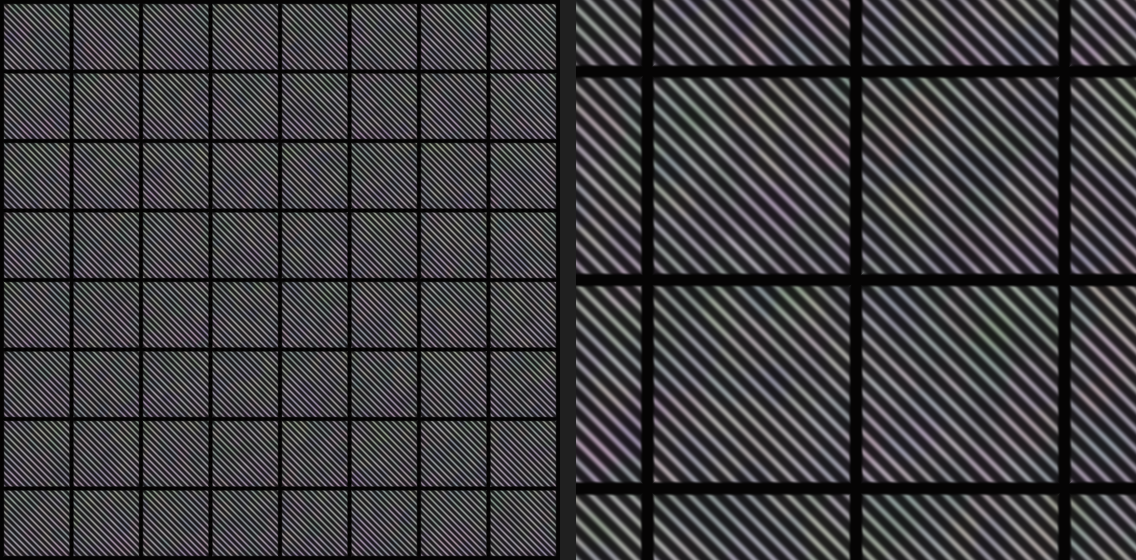
Left, the full canvas; right, a detail of the centre.
Reproduce this pattern procedurally as a WebGL 2 fragment shader.

```glsl
#version 300 es
precision highp float;
// Dark woven panel: an 8 by 8 grid of square tiles parted by thin black lines.
// Fine falling diagonals come from a shaped cosine; cellular noise and layered
// sines give the threads a faint green and violet cast.

uniform vec2 u_resolution;
out vec4 fragColor;

const float TAU = 6.2831853;
const float TILE_PITCH = 0.1241;
const float LINE_HALF_WIDTH = 0.0037;
const float STRIPES = 256.0 / 3.0;
const float STRIPE_PHASE = 0.04;
const float TINT_CELLS = 56.0;

const vec3 LINE_COLOR = vec3(0.018, 0.015, 0.016);
const vec3 THREAD_DARK = vec3(0.110, 0.102, 0.112);
const vec3 THREAD_LIGHT = vec3(0.580, 0.570, 0.585);
const vec3 GREEN_CAST = vec3(-0.016, 0.015, -0.018);
const vec3 VIOLET_CAST = vec3(0.012, -0.012, 0.024);

vec3 hash3(vec2 p) {
    vec3 q = fract(vec3(p.xyx) * vec3(0.1031, 0.1030, 0.0973));
    q += dot(q, q.yxz + 33.33);
    return fract((q.xxy + q.yzz) * q.zyx);
}

// Blends the random colours of nearby feature points, weighted by closeness.
vec3 cellularTint(vec2 p) {
    vec2 base = floor(p);
    vec3 sum = vec3(0.0);
    float total = 0.0;
    for (int y = -1; y <= 1; y++) {
        for (int x = -1; x <= 1; x++) {
            vec2 cell = base + vec2(x, y);
            vec2 offset = cell + hash3(cell + 17.0).xy - p;
            float weight = exp(-5.0 * dot(offset, offset));
            sum += weight * hash3(cell + 71.0);
            total += weight;
        }
    }
    return sum / total - 0.5;
}

// Thread brightness: narrow light crests, faded to the mean when too fine.
float diagonalThread(vec2 uv, float stripes, float phase, float pixel) {
    float wave = 0.5 + 0.5 * cos(TAU * (stripes * (uv.x + uv.y) + phase));
    float fade = smoothstep(0.36, 0.70, stripes * pixel);
    return mix(wave * wave, 0.375, fade);
}

// Coverage of grid lines centred on the edges of every tile.
float gridLines(vec2 grid, float pitch, float halfWidth, float pixel) {
    vec2 toEdge = (0.5 - abs(fract(grid) - 0.5)) * pitch;
    float edge = min(toEdge.x, toEdge.y);
    float blur = max(pixel, 0.0012);
    return 1.0 - smoothstep(halfWidth - blur, halfWidth + blur, edge);
}

// Slow drift that leans green at the top of a tile and violet at its foot.
float greenShare(vec2 grid) {
    vec2 tile = floor(grid);
    float height = fract(grid.y) - 0.5;
    float drift = sin(grid.x * 5.3 + tile.y * 2.1) + sin(grid.y * 7.9 - grid.x * 3.7);
    return clamp(0.5 + 0.7 * height + 0.16 * drift, 0.0, 1.0);
}

void main() {
    vec2 uv = gl_FragCoord.xy / u_resolution;
    float pixel = 1.0 / min(u_resolution.x, u_resolution.y);
    vec2 grid = (uv - 0.5) / TILE_PITCH;

    // Threads, with a slight unevenness along their length.
    float thread = diagonalThread(uv, STRIPES, STRIPE_PHASE, pixel);
    vec3 tint = cellularTint(uv * TINT_CELLS);
    vec3 color = mix(THREAD_DARK, THREAD_LIGHT, thread);
    color *= 1.0 + 0.10 * tint.x;

    // Colour casts, stronger on the light threads.
    vec3 colorCast = mix(VIOLET_CAST, GREEN_CAST, greenShare(grid));
    color += (colorCast + 0.05 * tint) * (0.4 + 0.8 * thread);

    // Black grid, ending in the outer border.
    float line = gridLines(grid, TILE_PITCH, LINE_HALF_WIDTH, pixel);
    vec2 fromCentre = abs(uv - 0.5);
    float border = step(4.0 * TILE_PITCH, max(fromCentre.x, fromCentre.y));
    color = mix(color, LINE_COLOR, max(line, border));

    fragColor = vec4(clamp(color, 0.0, 1.0), 1.0);
}
```
